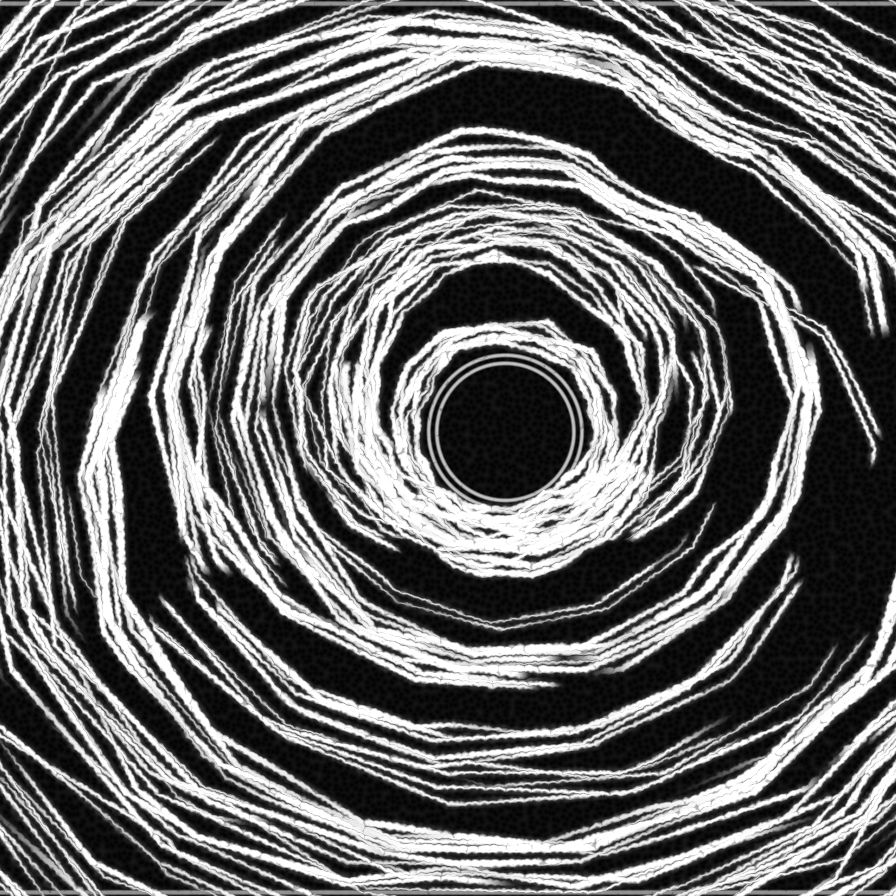
A three.js fragment shader for this background:

```glsl
// Draws braided white brush rings around a dark off-centre hole on grainy black.
#define INK vec3(0.035)
#define CHALK vec3(1.0)
#define TAU 6.2831853
#define MAX_STRANDS 16
#define FACETS 14.0
#define SOFTNESS 0.0021
#define HALO 0.16
#define GRAIN_SCALE 140.0
#define GRAIN_AMOUNT 0.09
#define ROUGHNESS 0.0028
#define BRAID 0.6
#define PINCH 0.11

varying vec2 vUv;
float light = 0.0;

float hash(vec2 p) {
  return fract(sin(dot(p, vec2(127.1, 311.7))) * 4375.85);
}

// Distance to the nearest scattered cell point
float cellNoise(vec2 p) {
  vec2 cell = floor(p);
  float nearest = 2.0;
  for (int y = -1; y <= 1; y++) {
    for (int x = -1; x <= 1; x++) {
      vec2 c = cell + vec2(float(x), float(y));
      vec2 point = c + vec2(hash(c), hash(c + 37.0));
      nearest = min(nearest, length(p - point));
    }
  }
  return nearest;
}

// Piecewise linear noise that repeats after one turn
float turnNoise(float turn, float knots, float seed) {
  float x = turn * knots;
  float a = mod(floor(x), knots);
  float b = mod(a + 1.0, knots);
  return mix(hash(vec2(a, seed)), hash(vec2(b, seed)), fract(x));
}

// Adds an elliptic bundle of faceted strands to the light.
// arc: middle angle and half span; style: half width, stroke width, coverage
void bundle(vec2 p, vec2 centre, vec2 radii, vec2 arc, vec3 style, int count, float seed) {
  vec2 q = (p - centre) / radii;
  float r = max(length(q), 0.001);
  float scale = length(p - centre) / r;
  float angle = atan(q.y, q.x);
  float turn = angle / TAU + 0.5;
  float away = abs(mod(angle - arc.x + 0.5 * TAU, TAU) - 0.5 * TAU);
  // Large rings flatten at the upper right
  float flatten = PINCH * smoothstep(0.24, 0.3, radii.x);
  r /= 1.0 - flatten * pow(max(cos(angle - 1.02), 0.0), 12.0);
  for (int i = 0; i < MAX_STRANDS; i++) {
    if (i >= count) break;
    float k = float(i);
    float id = seed * 17.0 + k * 3.1;
    // Straight chords, shifted a little from strand to strand
    float phase = fract(turn * FACETS + hash(vec2(seed, 4.0)) + 0.4 * hash(vec2(id, 2.0)));
    float chord = cos(0.5 * TAU / FACETS) / cos((phase - 0.5) * TAU / FACETS);
    float lane = (2.0 * k + 1.0) / float(count) - 1.0;
    float sway = 2.0 * turnNoise(turn, 13.0, id) - 1.0;
    float d = abs((r - chord * 1.012) * scale - style.x * (0.8 * lane + BRAID * sway));
    // Uneven pressure and broken ends
    float pressure = 0.45 + 0.9 * turnNoise(turn, 29.0, id + 5.0);
    float width = style.y * pressure * (0.7 + 0.5 * hash(vec2(id, 9.0)));
    float stroke = 1.0 - smoothstep(width - SOFTNESS, width + SOFTNESS, d);
    stroke = max(stroke, HALO * (1.0 - smoothstep(width, width + 0.006, d)));
    float cover = turnNoise(turn, 11.0, id + 8.0);
    float shown = smoothstep(0.9 - style.z, 1.02 - style.z, cover);
    float span = arc.y - 0.25 * hash(vec2(id, 6.0));
    shown *= 1.0 - smoothstep(span - 0.06, span, away);
    light = max(light, stroke * shown * min(0.66 + 0.36 * pressure, 1.0));
  }
}

void main() {
  // Ragged brush edges
  float cells = cellNoise(vUv * GRAIN_SCALE);
  float fine = cellNoise(vUv * GRAIN_SCALE + 61.0);
  vec2 p = vUv + (vec2(cells, fine) - 0.5) * ROUGHNESS;

  // Round double rim of the hole and the polygon around it
  float rim = abs(abs(length(vUv - vec2(0.564, 0.518)) - 0.081) - 0.0045);
  light = 0.75 * (1.0 - smoothstep(0.0005, 0.0035, rim));
  bundle(p, vec2(0.564, 0.525), vec2(0.113, 0.105), vec2(0.0, 4.0), vec3(0.016, 0.0036, 1.0), 7, 2.0);

  // Dense eye and its loose outer strands
  bundle(p, vec2(0.564, 0.570), vec2(0.166, 0.171), vec2(0.0, 4.0), vec3(0.032, 0.0028, 0.8), 11, 3.0);
  bundle(p, vec2(0.562, 0.560), vec2(0.166, 0.172), vec2(-1.9, 1.5), vec3(0.029, 0.0040, 0.95), 9, 4.0);
  bundle(p, vec2(0.565, 0.564), vec2(0.230, 0.196), vec2(1.57, 2.7), vec3(0.026, 0.0023, 0.72), 8, 5.0);
  bundle(p, vec2(0.566, 0.551), vec2(0.260, 0.243), vec2(-1.7, 1.3), vec3(0.008, 0.0016, 0.8), 2, 13.0);

  // Middle ring, frayed on its left, with a loose strand on its right
  bundle(p, vec2(0.586, 0.546), vec2(0.306, 0.286), vec2(0.0, 4.0), vec3(0.025, 0.0032, 0.85), 7, 6.0);
  bundle(p, vec2(0.573, 0.551), vec2(0.371, 0.309), vec2(3.8, 1.1), vec3(0.018, 0.0032, 0.8), 5, 7.0);
  bundle(p, vec2(0.573, 0.551), vec2(0.329, 0.306), vec2(3.14, 0.8), vec3(0.016, 0.0018, 0.6), 4, 14.0);
  bundle(p, vec2(0.586, 0.479), vec2(0.390, 0.300), vec2(0.5, 0.6), vec3(0.008, 0.0024, 1.0), 2, 15.0);

  // Wide ring over the top, with arcs closing it below
  bundle(p, vec2(0.603, 0.551), vec2(0.410, 0.391), vec2(1.9, 1.8), vec3(0.024, 0.0036, 0.85), 7, 8.0);
  bundle(p, vec2(0.547, 0.492), vec2(0.365, 0.326), vec2(-1.57, 1.3), vec3(0.018, 0.0032, 0.8), 5, 16.0);
  bundle(p, vec2(0.573, 0.479), vec2(0.443, 0.358), vec2(-1.6, 1.25), vec3(0.026, 0.0022, 0.66), 5, 9.0);

  // Lower bowl, its thin rise on the left, and the upper left sweep
  bundle(p, vec2(0.570, 0.453), vec2(0.466, 0.401), vec2(-1.7, 2.0), vec3(0.020, 0.0036, 0.9), 6, 10.0);
  bundle(p, vec2(0.560, 0.479), vec2(0.449, 0.449), vec2(2.6, 0.85), vec3(0.018, 0.0025, 0.78), 4, 18.0);
  bundle(p, vec2(0.560, 0.500), vec2(0.503, 0.465), vec2(2.95, 0.7), vec3(0.026, 0.0020, 0.7), 4, 19.0);
  bundle(p, vec2(0.560, 0.492), vec2(0.599, 0.469), vec2(2.2, 0.85), vec3(0.020, 0.0034, 0.85), 6, 17.0);

  // Outer sweeps and corners
  bundle(p, vec2(0.560, 0.505), vec2(0.575, 0.508), vec2(0.0, 4.0), vec3(0.060, 0.0028, 0.74), 12, 11.0);
  bundle(p, vec2(0.521, 0.500), vec2(0.690, 0.625), vec2(0.0, 4.0), vec3(0.085, 0.0026, 0.74), 15, 12.0);

  // Speckled ground, worn strokes and a thin line along top and bottom
  float border = abs(min(vUv.y, 1.0 - vUv.y) - 0.004);
  light = max(light, 0.55 * (1.0 - smoothstep(0.001, 0.004, border)));
  light *= 1.0 - 0.3 * smoothstep(0.65, 0.95, fine);
  vec3 colour = mix(INK + GRAIN_AMOUNT * (cells - 0.35), CHALK, light);
  gl_FragColor = vec4(clamp(colour, 0.0, 1.0), 1.0);
}
```
